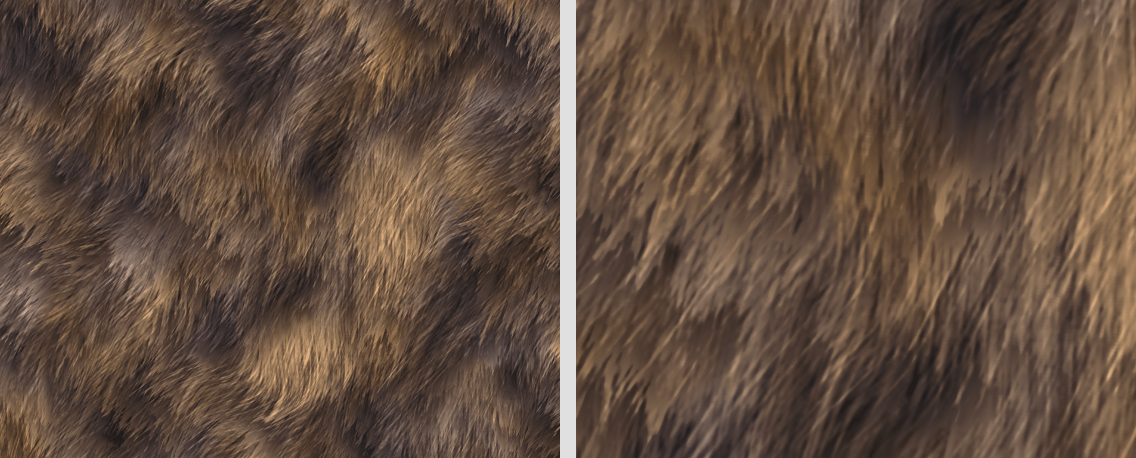
Left: the whole. Right: its middle third, enlarged.
A Shadertoy shader for this texture:

```glsl
const vec3 SOOT  = vec3(0.13, 0.11, 0.105);
const vec3 BROWN = vec3(0.31, 0.24, 0.21);
const vec3 TAN   = vec3(0.51, 0.415, 0.34);
const vec3 CREAM = vec3(0.84, 0.69, 0.56);

const int STEPS = 24;
const float HAIR_LENGTH = 0.064;

float hash(vec2 p) {
    vec3 q = fract(p.xyx * 0.1031);
    q += dot(q, q.yzx + 33.33);
    return fract((q.x + q.y) * q.z);
}

float grain(vec2 p) {
    vec2 cell = floor(p), f = fract(p);
    f = f * f * (3.0 - 2.0 * f);
    float low = mix(hash(cell), hash(cell + vec2(1, 0)), f.x);
    float high = mix(hash(cell + vec2(0, 1)), hash(cell + vec2(1, 1)), f.x);
    return mix(low, high, f.y);
}

// Layered, rotated and warped sines, centred on zero
float waves(vec2 p, int octaves) {
    float sum = 0.0, amp = 0.5;
    for (int i = 0; i < octaves; i++) {
        p += 0.6 * sin(p.yx * 1.3 + float(i));
        sum += amp * sin(p.x) * sin(p.y);
        p = mat2(0.8, 0.6, -0.6, 0.8) * p * 1.8 + 2.7;
        amp *= 0.68;
    }
    return sum;
}

float oval(vec2 p, vec2 centre, vec2 radius) {
    return smoothstep(1.25, 0.45, length((p - centre) / radius));
}

// Large golden tufts
float goldTufts(vec2 p) {
    return max(oval(p, vec2(0.855, 0.545), vec2(0.13, 0.17)),
               oval(p, vec2(0.65, 0.225), vec2(0.145, 0.11)));
}

// Small silvery tuft
float paleTuft(vec2 p) {
    return oval(p, vec2(0.05, 0.36), vec2(0.075, 0.11));
}

vec2 flow(vec2 p, float lean) {
    float angle = 1.08 + 0.75 * waves(p * 6.5 + 1.3, 3);
    angle = mix(angle, 1.6 + 0.35 * waves(p * 14.0, 2), 0.8 * goldTufts(p)) + lean;
    return vec2(cos(angle), sin(angle));
}

// Smears grain along the flow: x holds fine hairs, y holds clumps
vec2 comb(vec2 p, float lean, float seed) {
    vec2 sum = vec2(0.0);
    float total = 0.0;
    for (int i = 0; i < STEPS; i++) {
        float weight = 1.0 - 0.8 * float(i) / float(STEPS);
        sum += weight * vec2(grain(p * 310.0 + seed), grain(p * 90.0 + seed));
        total += weight;
        p += flow(p, lean) * HAIR_LENGTH / float(STEPS);
    }
    return sum / total - 0.5;
}

float coatTone(vec2 p) {
    float patches = 0.225 * waves(p * vec2(13.0, 11.0) + 4.1, 4);
    return 0.345 + patches * (1.0 - 0.5 * goldTufts(p))
         + 0.23 * goldTufts(p) + 0.20 * paleTuft(p);
}

float ramp(float low, float high, float v) {
    return clamp((v - low) / (high - low), 0.0, 1.0);
}

vec3 furColour(float tone, float warmth) {
    vec3 colour = mix(SOOT, BROWN, ramp(0.10, 0.31, tone));
    colour = mix(colour, TAN, ramp(0.31, 0.51, tone));
    colour = mix(colour, CREAM, ramp(0.51, 0.84, tone));
    return colour * (1.0 + warmth * vec3(0.07, -0.01, -0.21));
}

void mainImage(out vec4 fragColor, in vec2 fragCoord) {
    vec2 p = fragCoord / iResolution.y;

    vec2 under = comb(p, 0.08, 11.0);
    vec2 over = comb(p, -0.28, 57.0);

    // Hairs carry the colour of their root, which frays the patch edges
    vec2 root = p + flow(p, 0.0) * (0.02 + 0.09 * under.y + 0.12 * (under.x + over.x));
    float tone = coatTone(root);

    // Two crossing hair layers, with contrast that grows with brightness
    float strands = 0.75 * under.x + 0.6 * over.x + 0.2 * under.y;
    float strays = smoothstep(0.04, 0.15, over.x);
    float shade = tone + strands * (0.35 + 1.8 * tone) + 0.07 * strays;

    float warmth = 0.1 + 0.9 * waves(root * 11.0 + 8.0, 3);
    warmth = mix(warmth, 0.5, goldTufts(root));
    warmth = mix(warmth, -0.4, paleTuft(root));
    warmth -= 0.25 * smoothstep(0.32, 0.18, tone);

    fragColor = vec4(furColour(shade, clamp(warmth, -0.6, 0.9)), 1.0);
}
```
